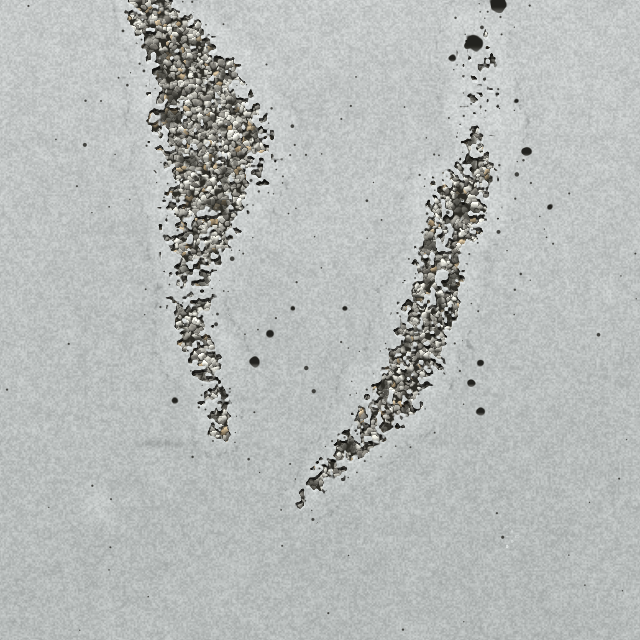
This texture is drawn by a Shadertoy shader. Its source:

```glsl
// Pale concrete slab with two honeycombed streaks of exposed gravel and scattered air voids.

const vec3 SLAB_TOP = vec3(0.768, 0.782, 0.780);
const vec3 SLAB_BOTTOM = vec3(0.712, 0.730, 0.726);
const vec3 VOID_COLOR = vec3(0.135, 0.135, 0.120);
const vec3 GAP_COLOR = vec3(0.175, 0.172, 0.150);
const vec3 STONE_DARK = vec3(0.50, 0.49, 0.46);
const vec3 STONE_LIGHT = vec3(0.98, 0.98, 0.94);
const vec3 STONE_WARM = vec3(0.80, 0.66, 0.45);
const float STONE_SCALE = 132.0;
const float PIT_SCALE = 108.0;
const float HALO_WIDTH = 0.030;
const float HALO_LIGHT = 0.032;
const float GRAIN = 0.115;
const vec2 SHADOW_SHIFT = vec2(-0.0012, 0.0042);

// Streak spines: x, y, half width, density of pitting
const int NODES = 12;
const vec4 LEFT_STREAK[NODES] = vec4[](
    vec4(.217, 1.02, .025, 1.0), vec4(.240, .975, .038, 1.0), vec4(.277, .925, .058, 1.0),
    vec4(.309, .855, .084, 1.0), vec4(.334, .775, .104, 1.0), vec4(.327, .710, .086, .95),
    vec4(.312, .635, .062, .82), vec4(.300, .565, .038, .50), vec4(.297, .505, .027, .78),
    vec4(.316, .447, .025, .85), vec4(.335, .400, .020, .42), vec4(.342, .330, .018, .72));
const vec4 RIGHT_STREAK[NODES] = vec4[](
    vec4(.745, .935, .025, .16), vec4(.753, .857, .027, .32), vec4(.751, .760, .030, .60),
    vec4(.720, .680, .058, .78), vec4(.695, .620, .043, .85), vec4(.690, .570, .043, .74),
    vec4(.672, .512, .050, .85), vec4(.650, .440, .046, .82), vec4(.607, .370, .045, .85),
    vec4(.560, .303, .030, .64), vec4(.510, .263, .018, .60), vec4(.470, .215, .005, .32));

// Large air voids: x, y, radius
const int VOIDS = 14;
const vec3 AIR_VOIDS[VOIDS] = vec3[](
    vec3(.780, .993, .013), vec3(.741, .932, .014), vec3(.823, .763, .008), vec3(.859, .676, .005),
    vec3(.422, .478, .007), vec3(.397, .435, .008), vec3(.273, .374, .006), vec3(.751, .358, .007),
    vec3(.736, .402, .006), vec3(.751, .432, .005), vec3(.458, .518, .004), vec3(.539, .518, .004),
    vec3(.807, .842, .004), vec3(.707, .909, .005));

float hash(vec2 p) {
    vec3 q = fract(p.xyx * 0.1031);
    q += dot(q, q.yzx + 33.33);
    return fract((q.x + q.y) * q.z);
}

vec2 hash2(vec2 p) { return vec2(hash(p), hash(p + 71.7)); }

float noise(vec2 p) {
    vec2 i = floor(p), f = fract(p);
    f = f * f * (3.0 - 2.0 * f);
    return mix(mix(hash(i), hash(i + vec2(1, 0)), f.x),
               mix(hash(i + vec2(0, 1)), hash(i + vec2(1, 1)), f.x), f.y);
}

// Returns signed distance to a streak and the share of its surface that is pitted
vec2 streak(vec2 p, vec4 spine[NODES]) {
    vec2 field = vec2(10.0, 0.0);
    for (int i = 0; i < NODES - 1; i++) {
        vec4 a = spine[i], b = spine[i + 1];
        vec2 ab = b.xy - a.xy;
        float h = clamp(dot(p - a.xy, ab) / dot(ab, ab), 0.0, 1.0);
        vec4 node = mix(a, b, h);
        float d = length(p - node.xy);
        field.x = min(field.x, d - node.z);
        field.y = max(field.y, node.w * (1.0 - smoothstep(0.4 * node.z, node.z + 0.014, d)));
    }
    return field;
}

float pitMask(vec2 p, float cover) {
    float n = 0.62 * noise(p * PIT_SCALE) + 0.38 * noise(p.yx * PIT_SCALE * 1.7 + 9.0);
    return smoothstep(-0.045, 0.045, mix(0.13, 0.76, cover) - n) * smoothstep(0.0, 0.05, cover);
}

// Irregular stones from a warped cellular pattern, lit from above
vec3 gravel(vec2 p) {
    vec2 q = p * STONE_SCALE + 0.7 * vec2(noise(p * 210.0), noise(p * 210.0 + 50.0));
    vec2 cell = floor(q), id = cell, away = vec2(0);
    float nearest = 9.0;
    for (int y = -1; y <= 1; y++)
        for (int x = -1; x <= 1; x++) {
            vec2 c = cell + vec2(x, y);
            vec2 v = q - c - hash2(c);
            float d = length(v) / mix(0.6, 1.3, hash(c + 13.0));
            if (d < nearest) { nearest = d; id = c; away = v; }
        }
    vec3 tone = mix(STONE_DARK, STONE_LIGHT, hash(id + 5.0));
    tone = mix(tone, STONE_WARM, 0.55 * step(0.92, hash(id + 29.0)));
    float light = clamp(0.88 + 0.6 * dot(away, vec2(-0.35, 0.9)), 0.3, 1.15);
    float depth = smoothstep(0.18, 0.45, noise(p * 60.0 + 3.0));
    return mix(GAP_COLOR, tone * light, (1.0 - smoothstep(0.38, 0.80, nearest)) * mix(0.35, 1.0, depth));
}

// Small round pores, one candidate per grid cell
float pores(vec2 p, float scale, float chance, float px) {
    vec2 cell = floor(p * scale);
    vec2 center = (cell + 0.2 + 0.6 * hash2(cell + scale)) / scale;
    float radius = mix(0.04, 0.12, pow(hash(cell + 41.0), 2.0)) / scale;
    float dotMask = 1.0 - smoothstep(radius - px * 0.5, radius + px, length(p - center));
    return dotMask * step(hash(cell + 17.0 + scale), chance);
}

void mainImage(out vec4 fragColor, in vec2 fragCoord) {
    vec2 p = fragCoord / iResolution.xy;
    float px = 1.0 / iResolution.y;

    // Slab tone, mottling and grain
    vec3 color = mix(SLAB_BOTTOM, SLAB_TOP, smoothstep(0.1, 0.95, p.y));
    color += 0.02 * (noise(p * 6.0) - 0.5) + 0.025 * (noise(p * 45.0) - 0.5);
    color += GRAIN * (noise(p * 390.0) - 0.5) + 0.045 * (noise(p * 170.0) - 0.5);

    // Faint smudges
    vec2 glowOffset = (p - vec2(.155, .21)) * 28.0;
    color += 0.05 * exp(-dot(glowOffset, glowOffset));
    vec2 scuffOffset = (p - vec2(.25, .307)) * vec2(22.0, 180.0);
    color -= 0.08 * exp(-dot(scuffOffset, scuffOffset));
    float fleck = smoothstep(0.72, 0.85, noise(p * 130.0));
    color += 0.14 * fleck * (1.0 - smoothstep(0.005, 0.035, length(p - vec2(.79, .155))));

    // Pale paste fading out around the streaks, with a speckled rim
    vec2 l = streak(p, LEFT_STREAK), r = streak(p, RIGHT_STREAK);
    float dist = min(l.x, r.x), cover = max(l.y, r.y);
    float rim = dist - HALO_WIDTH + 0.022 * (noise(p * 11.0) - 0.5)
              + 0.018 * (noise(p * 31.0) - 0.5) + 0.008 * (noise(p * 95.0) - 0.5);
    color += HALO_LIGHT * (1.0 - smoothstep(-0.028, 0.006, rim));
    color -= 0.16 * exp(-abs(rim) / 0.003) * smoothstep(0.4, 0.8, noise(p * 230.0)) * noise(p * 14.0);

    // Pores crowd near the streaks
    float crowd = exp(-max(dist, 0.0) / 0.03);
    float pore = max(pores(p, 34.0, 0.010 + 0.12 * crowd, px), pores(p, 85.0, 0.006 + 0.14 * crowd, px));
    color = mix(color, VOID_COLOR + 0.06, pore * 0.9);

    // Pitted gravel with shaded upper edges and lit lower lips
    float pit = pitMask(p, cover), above = pitMask(p + SHADOW_SHIFT, cover);
    color += 0.07 * above * (1.0 - pit);
    color = mix(color, gravel(p) * mix(0.36, 1.0, above), pit);

    // Large voids with uneven outlines
    for (int i = 0; i < VOIDS; i++) {
        vec3 v = AIR_VOIDS[i];
        float d = length(p - v.xy) - v.z * (0.65 + 0.6 * noise(p * 110.0 + float(i)));
        vec3 inner = VOID_COLOR + 0.22 * smoothstep(0.2, 1.0, (v.y - p.y) / v.z);
        color = mix(color, inner, 1.0 - smoothstep(-px, px, d));
    }
    fragColor = vec4(clamp(color, 0.0, 1.0), 1.0);
}
```
